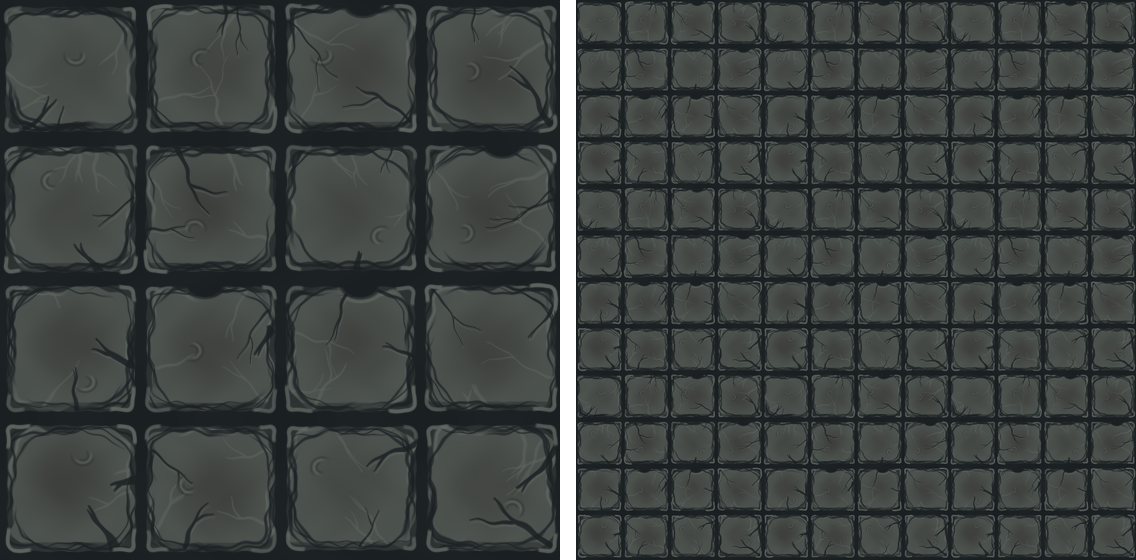
Left: one tile. Right: repeated 3 by 3.
Write a Shadertoy shader that draws this texture.

```glsl
// Worn stone floor: 4 x 4 painted slabs in dark grout, each with its own chips and cracks.
// Every slab is a rounded box with a shaded face, scribbled edges, tapered cracks,
// crescent dents and pale corner strokes; hashes wrap with the grid so it tiles.

const float GRID = 4.0;
const float TAU = 6.2831853;
const vec3 GROUT = vec3(0.105, 0.125, 0.137);
const vec3 SIDE = vec3(0.18, 0.20, 0.20);
const vec3 FACE_MID = vec3(0.243, 0.248, 0.236);
const vec3 FACE_RIM = vec3(0.298, 0.322, 0.307);
const vec3 PALE = vec3(0.385, 0.415, 0.395);

float hash(vec2 cell, float k) {
    return fract(sin(dot(cell, vec2(127.1, 311.7)) + k * 74.7) * 4375.85);
}

vec2 hash2(vec2 cell, float k) {
    return vec2(hash(cell, k), hash(cell, k + 0.37));
}

// Soft coverage of a signed distance
float cover(float d) {
    return smoothstep(0.007, -0.007, d);
}

float box(vec2 p, vec2 halfSize, float r) {
    vec2 q = abs(p) - halfSize + r;
    return length(max(q, 0.0)) + min(max(q.x, q.y), 0.0) - r;
}

// Hand-drawn bending of the domain
vec2 wobble(vec2 p, float phase) {
    return p + 0.022 * sin(p.yx * 13.0 + phase + vec2(0.0, 2.0))
             + 0.007 * sin(p.yx * 37.0 + phase * 3.0);
}

// Line from a to b that narrows towards b
float taper(vec2 p, vec2 a, vec2 b, float width) {
    vec2 d = b - a;
    float t = clamp(dot(p - a, d) / dot(d, d), 0.0, 1.0);
    return cover(length(p - a - d * t) - width * (1.0 - 0.75 * t));
}

// Crack from the slab edge inwards, with one side branch
float crack(vec2 p, vec2 cell, float k, float width) {
    float angle = TAU * hash(cell, k);
    vec2 dir = vec2(cos(angle), sin(angle));
    vec2 a = 0.43 * dir / max(abs(dir.x), abs(dir.y));
    vec2 b = a * 0.3 + 0.35 * (hash2(cell, k + 1.0) - 0.5);
    vec2 fork = mix(a, b, 0.55);
    vec2 tip = fork + 0.4 * (b - a) + 0.35 * (hash(cell, k + 2.0) - 0.5) * vec2(a.y - b.y, b.x - a.x) * 2.5;
    vec2 q = wobble(p, TAU * hash(cell, k + 3.0));
    return max(taper(q, a, b, width), taper(q, fork, tip, width * 0.6));
}

void mainImage(out vec4 fragColor, in vec2 fragCoord) {
    vec2 uv = fragCoord / iResolution.xy;
    vec2 cell = mod(floor(uv * GRID), GRID);
    vec2 p = fract(uv * GRID) - vec2(0.507, 0.51) - 0.012 * (hash2(cell, 1.0) - 0.5);
    vec2 halfSize = vec2(0.459, 0.444) + 0.012 * (hash2(cell, 2.0) - 0.5);
    float phase = TAU * hash(cell, 3.0);
    float around = atan(p.y, p.x);

    // Grout with faint mottling
    vec3 col = GROUT + 0.005 * sin(TAU * 4.0 * uv.x + 2.0 * sin(TAU * 3.0 * uv.y));

    // Slab side and rounded face, some bitten at the top
    vec2 rough = p + 0.005 * sin(p.yx * 31.0 + phase);
    float bite = 0.1 - length((p - vec2(0.2 * hash(cell, 4.0) - 0.1, 0.47)) * vec2(0.75, 1.0));
    bite = hash(cell, 5.0) < 0.25 ? bite : -1.0;
    float slab = max(box(rough, halfSize, 0.04), bite);
    float face = max(box(wobble(p, phase), halfSize - 0.021, 0.07 + 0.13 * hash(cell, 6.0)), bite + 0.015);
    col = mix(col, SIDE, 0.9 * cover(slab));
    float hollow = 0.5 + 0.5 * hash(cell, 7.0);
    float shade = smoothstep(0.02, 0.46, length(p - 0.12 * (hash2(cell, 8.0) - 0.5)));
    vec3 stone = mix(FACE_RIM, FACE_MID, hollow * (1.0 - shade));
    stone += 0.004 * sin(p.x * 17.0 + 2.0 * sin(p.y * 11.0 + phase));
    float inFace = cover(face);
    col = mix(col, stone, inFace);

    // Broken pale rim and shaded foot
    float rim = cover(abs(face + 0.018) - 0.009) * smoothstep(-0.2, 0.8, sin(around * 3.0 + phase));
    col = mix(col, PALE, 0.65 * rim);
    col = mix(col, SIDE, 0.6 * cover(p.y + 0.385) * cover(slab));

    // Pale and dark cracks, the dark ones with a lit lower lip
    for (float i = 0.0; i < 3.0; i++) {
        float k = 10.0 + 5.0 * i;
        float pale = crack(p, cell, k, 0.009 + 0.008 * hash(cell, k + 4.0));
        col = mix(col, PALE, 0.45 * pale * inFace * step(0.2, hash(cell, k + 4.5)));
    }
    for (float i = 0.0; i < 2.0; i++) {
        float k = 30.0 + 5.0 * i;
        float width = 0.008 + 0.026 * pow(hash(cell, k + 4.0), 2.0);
        col = mix(col, PALE, 0.4 * inFace * crack(p + vec2(-0.008, 0.022), cell, k, width * 0.7));
        col = mix(col, GROUT, 0.85 * cover(slab) * crack(p, cell, k, width));
    }

    // Crescent dents made of nested arcs
    vec2 dent = p - 0.5 * (hash2(cell, 50.0) - 0.5);
    float turn = atan(dent.y, dent.x) - TAU * hash(cell, 51.0);
    float present = step(0.4, hash(cell, 52.0));
    for (float i = 0.0; i < 3.0; i++) {
        float arc = cover(abs(length(dent * vec2(0.9, 1.0)) - 0.035 - 0.019 * i) - 0.007);
        arc *= smoothstep(-0.3, 0.6, cos(turn + 0.5 * i)) * present;
        col = mix(col, i == 1.0 ? PALE : SIDE, 0.5 * arc);
    }

    // Tangled dark scribbles that cut across the corners
    for (float i = 0.0; i < 6.0; i++) {
        float k = 60.0 + 3.0 * i;
        vec2 q = wobble(p, TAU * hash(cell, k));
        float loop = box(q, halfSize - 0.01 - 0.035 * hash(cell, k + 1.0), 0.05 + 0.26 * hash(cell, k + 2.0));
        float ink = cover(abs(loop) - 0.004 - 0.009 * hash(cell, k + 0.5));
        ink *= smoothstep(-0.3, 0.5, sin(around * 2.0 + TAU * hash(cell, k + 1.5)));
        col = mix(col, GROUT, 0.75 * ink * cover(slab));
    }

    // Pale L-shaped strokes hugging the corners
    vec2 side = step(0.0, p);
    float corner = 80.0 + side.x + 2.0 * side.y;
    float reach = 0.1 + 0.1 * hash(cell, corner);
    float outline = abs(box(rough, halfSize - 0.012 * hash(cell, corner + 5.0), 0.045)) - 0.014;
    float elbow = cover(outline) * smoothstep(reach, reach - 0.03, length(abs(p) - halfSize));
    col = mix(col, PALE, elbow * (0.55 + 0.35 * hash(cell, corner + 9.0)));

    fragColor = vec4(col, 1.0);
}
```
